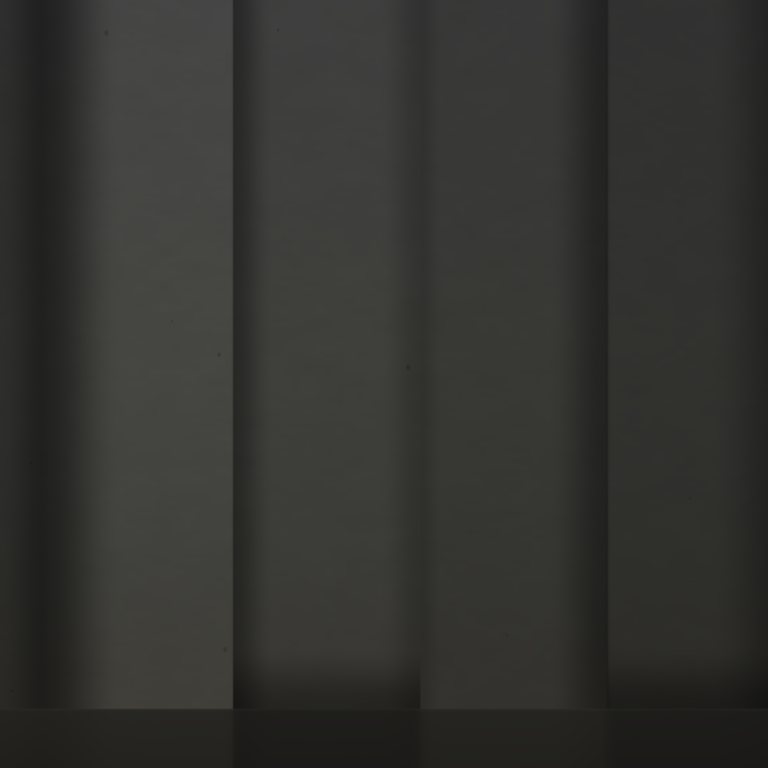
Write a Shadertoy shader that draws this texture.

```glsl
// Dim row of folded vertical panels with soft creases above a dark floor strip.

const float PITCH = 0.2437;      // width of one panel
const float FIRST_EDGE = 0.060;  // left edge of the first full panel
const float FLOOR_TOP = 0.077;
const vec3 TOP_TINT = vec3(1.0, 1.0, 0.995);
const vec3 MID_TINT = vec3(1.0, 1.005, 0.945);
const vec3 LOW_TINT = vec3(1.0, 0.985, 0.90);

// Per panel: left shade width and depth, right shade width and depth
const vec4 CREASES[5] = vec4[5](
    vec4(0.01, 0.00, 0.25, 0.30),
    vec4(0.40, 0.50, 0.01, 0.00),
    vec4(0.22, 0.36, 0.22, 0.20),
    vec4(0.12, 0.13, 0.32, 0.38),
    vec4(0.03, 0.04, 0.46, 0.38));

float hash(vec2 p) {
    vec3 q = fract(vec3(p.xyx) * 0.1031);
    q += dot(q, q.yzx + 33.33);
    return fract((q.x + q.y) * q.z);
}

float noise(vec2 p) {
    vec2 cell = floor(p), f = fract(p);
    f = f * f * (3.0 - 2.0 * f);
    float low = mix(hash(cell), hash(cell + vec2(1, 0)), f.x);
    float high = mix(hash(cell + vec2(0, 1)), hash(cell + vec2(1, 1)), f.x);
    return mix(low, high, f.y);
}

// Brightness of one panel; across runs from 0 to 1 over its width
float panelLight(float across, float index, float y) {
    vec4 crease = CREASES[int(clamp(index + 1.0, 0.0, 4.0))];
    float base = index < 0.0 ? 0.178 : 0.272 - 0.026 * index;
    float left = 1.0 - smoothstep(0.0, crease.x, across);
    float right = smoothstep(1.0 - crease.z, 1.0, across);
    float light = base * (1.0 - crease.y * left) * (1.0 - crease.w * right);

    // Recessed panels gather shadow at the foot
    float recessed = step(0.5, index) * mod(index, 2.0);
    float foot = 1.0 - smoothstep(FLOOR_TOP, FLOOR_TOP + 0.085, y);
    return light * (1.0 - 0.36 * recessed * foot);
}

// Brightness of the floor below one panel
float floorLight(float index, float y) {
    float recessed = step(0.5, index) * mod(index, 2.0);
    return (0.150 - 0.024 * recessed) * mix(0.88, 1.0, y / FLOOR_TOP);
}

// Sparse small marks, at most one in each grid cell
float specks(vec2 p, float count, float pixel) {
    vec2 cell = floor(p * count);
    vec2 spot = 0.2 + 0.6 * vec2(hash(cell + 7.0), hash(cell + 19.0));
    float d = length((fract(p * count) - spot) / count * vec2(1.0, 0.75));
    float radius = mix(0.001, 0.003, hash(cell + 31.0));
    return step(0.95, hash(cell)) * (1.0 - smoothstep(radius - pixel, radius + pixel, d));
}

void mainImage(out vec4 fragColor, in vec2 fragCoord) {
    vec2 uv = fragCoord / iResolution.xy;
    float pixel = 1.0 / min(iResolution.x, iResolution.y);

    // Blend the two panels that meet at the nearest edge
    float u = (uv.x - FIRST_EDGE) / PITCH;
    float edge = floor(u + 0.5);
    float offset = (u - edge) * PITCH;
    float softness = max(pixel, edge < 0.5 ? 0.008 : 0.0015);
    float side = smoothstep(-softness, softness, offset);
    float wall = mix(panelLight(min(u - edge + 1.0, 1.0), edge - 1.0, uv.y),
                     panelLight(max(u - edge, 0.0), edge, uv.y), side);

    // Fine dark seam on the two sharp folds
    float sharp = step(0.5, edge) * mod(edge, 2.0);
    wall *= 1.0 - 0.10 * sharp * (1.0 - smoothstep(0.0, 0.002 + pixel, abs(offset)));

    // Gentle vertical falloff, mottling and marks
    wall *= mix(0.91, 1.0, smoothstep(0.05, 0.6, uv.y));
    wall *= 1.0 + 0.025 * (noise(uv * vec2(28.0, 40.0)) - 0.5);
    wall *= 1.0 + 0.020 * (noise(uv * vec2(70.0, 130.0)) - 0.5);
    wall *= 1.0 - 0.16 * specks(uv, 16.0, pixel);

    // Floor with a soft reflection of the panels and a faint lip
    float blend = smoothstep(-0.014, 0.014, offset);
    float ground = mix(floorLight(edge - 1.0, uv.y), floorLight(edge, uv.y), blend);
    ground = mix(ground, wall * 0.65, 0.2);
    float light = mix(ground, wall, smoothstep(-pixel, pixel, uv.y - FLOOR_TOP));
    light += 0.014 * (1.0 - smoothstep(0.0, 0.002 + pixel, abs(uv.y - FLOOR_TOP + 0.001)));

    // Neutral grey above, warm olive below
    vec3 tint = mix(LOW_TINT, MID_TINT, smoothstep(0.05, 0.4, uv.y));
    tint = mix(tint, TOP_TINT, smoothstep(0.5, 1.0, uv.y));
    fragColor = vec4(light * tint, 1.0);
}
```
